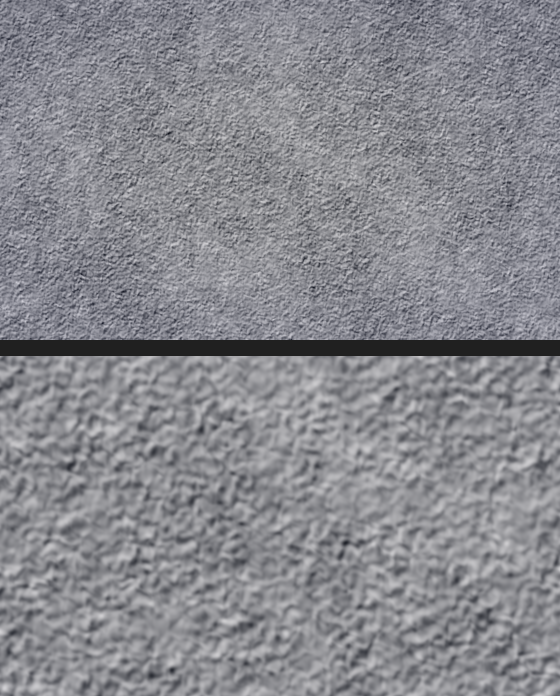
Top, the full canvas; bottom, a detail of the centre.
Write a Shadertoy shader that draws this texture.

```glsl
// Rough grey stucco wall with weathered patches, fine lit grain and a faint crack.

const vec3 WALL_GREY = vec3(0.543, 0.545, 0.562);
const vec3 EDGE_TINT = vec3(-0.007, -0.006, 0.019);
const vec2 TO_LIGHT = vec2(-0.0024, 0.0047);

// Random unit vector for a lattice cell
vec2 cellGradient(vec2 cell) {
    vec3 h = fract(vec3(cell.xyx) * vec3(0.1031, 0.1030, 0.0973));
    h += dot(h, h.yzx + 33.33);
    float angle = 6.28318 * fract((h.x + h.y) * h.z);
    return vec2(cos(angle), sin(angle));
}

float gradientNoise(vec2 p) {
    vec2 cell = floor(p);
    vec2 f = p - cell;
    vec2 blend = f * f * f * (f * (f * 6.0 - 15.0) + 10.0);
    float a = dot(cellGradient(cell), f);
    float b = dot(cellGradient(cell + vec2(1, 0)), f - vec2(1, 0));
    float c = dot(cellGradient(cell + vec2(0, 1)), f - vec2(0, 1));
    float d = dot(cellGradient(cell + vec2(1, 1)), f - vec2(1, 1));
    return mix(mix(a, b, blend.x), mix(c, d, blend.x), blend.y);
}

vec2 noiseVector(vec2 p) {
    return vec2(gradientNoise(p + 7.0), gradientNoise(p + 43.0));
}

mat2 rotation(float angle) {
    return mat2(cos(angle), sin(angle), -sin(angle), cos(angle));
}

// Plaster height: lumps, grains and grit on turned lattices
float plasterHeight(vec2 p) {
    return 0.75 * gradientNoise(rotation(0.5) * p * 56.0 + 11.0)
         + 1.00 * gradientNoise(rotation(1.1) * p * 104.0 + 37.0)
         + 0.35 * gradientNoise(rotation(0.3) * p * 160.0 + 71.0);
}

// Slope toward the light plus darkening inside the hollows
float grainShade(vec2 p, vec2 toLight) {
    float back = plasterHeight(p - 0.5 * toLight);
    float front = plasterHeight(p + 0.5 * toLight);
    float slope = back - front;
    return slope + 0.18 * (back + front) - 0.20 * slope * slope;
}

// Broad stains, clouds and small blotches
float weathering(vec2 p) {
    vec2 warped = p + 0.08 * noiseVector(p * 4.0);
    return 0.062 * gradientNoise(warped * 3.0 + 2.0)
         + 0.062 * gradientNoise(warped * 7.0 + 23.0)
         + 0.055 * gradientNoise(warped * 15.0 + 51.0);
}

float segmentDistance(vec2 p, vec2 a, vec2 b) {
    vec2 along = b - a;
    float t = clamp(dot(p - a, along) / dot(along, along), 0.0, 1.0);
    return length(p - a - t * along);
}

// Wandering hairline that fades in and out along its length
float crackMask(vec2 p, float width) {
    vec2 path[5] = vec2[5](vec2(0.64, 0.83), vec2(0.72, 0.68), vec2(0.80, 0.48),
                           vec2(1.03, 0.35), vec2(1.07, 0.14));
    vec2 q = p + 0.035 * noiseVector(p * 14.0) + 0.010 * noiseVector(p * 50.0);
    float dist = 1.0;
    for (int i = 0; i < 4; i++) {
        dist = min(dist, segmentDistance(q, path[i], path[i + 1]));
    }
    float presence = smoothstep(-0.4, 0.3, gradientNoise(p * 9.0 + 61.0));
    return presence * (1.0 - smoothstep(0.0, width, dist));
}

void mainImage(out vec4 fragColor, in vec2 fragCoord) {
    vec2 p = fragCoord / iResolution.y;
    vec2 centered = fragCoord / iResolution.xy - 0.5;
    float edge = smoothstep(0.1, 0.65, length(centered));

    // Darker patches are also rougher, and the roughness itself is uneven
    float stain = weathering(p);
    float roughness = 0.228 - 0.9 * stain + 0.16 * gradientNoise(p * 24.0 + 83.0);
    float blotch = 0.100 * gradientNoise(p * 31.0 + 97.0);

    vec2 grainPoint = p + 0.003 * noiseVector(p * 70.0);
    float light = stain + blotch + roughness * grainShade(grainPoint, TO_LIGHT);
    light += 0.020 - 0.030 * edge - 0.028 * smoothstep(0.15, 0.5, centered.y);
    light -= 0.10 * crackMask(p, 0.0065);

    vec3 color = WALL_GREY + light * vec3(1.02, 1.0, 0.97) + EDGE_TINT * edge;
    fragColor = vec4(clamp(color, 0.0, 1.0), 1.0);
}
```
